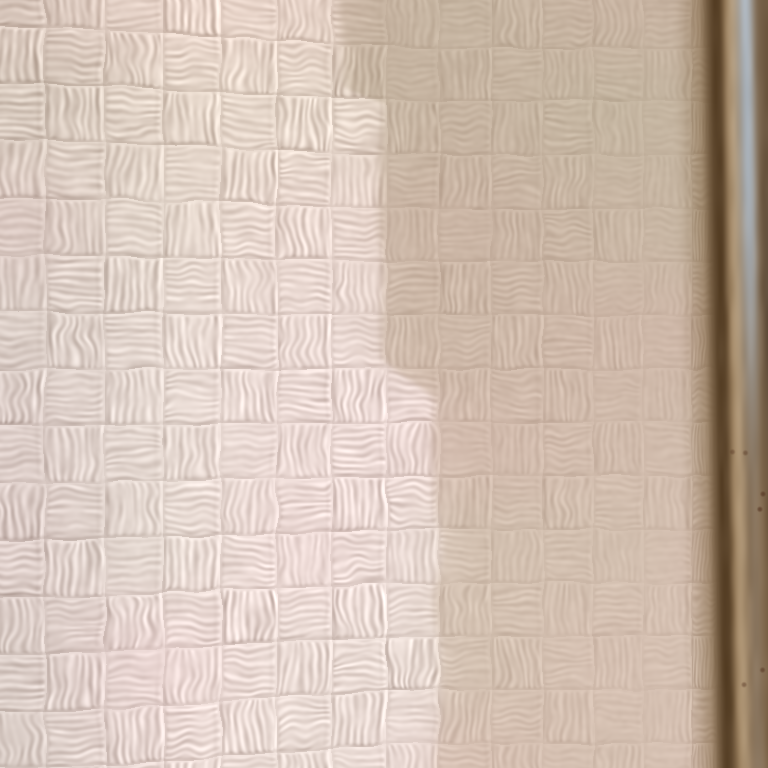
Give the GLSL for this pattern, as a three.js fragment shader.

```glsl
// Embossed basket-weave wall covering with grooved tiles, beside a rounded metal trim.
varying vec2 vUv;

const float TAU = 6.28319;
const float GROOVES = 7.0; // ridges across one tile

float hash(vec2 p) {
  return fract(sin(dot(p, vec2(127.1, 311.7))) * 43758.5);
}

float noise(vec2 p) {
  vec2 i = floor(p);
  vec2 f = fract(p);
  f = f * f * (3.0 - 2.0 * f);
  return mix(mix(hash(i), hash(i + vec2(1.0, 0.0)), f.x),
             mix(hash(i + vec2(0.0, 1.0)), hash(i + vec2(1.0)), f.x), f.y);
}

float band(float x, float center, float width) {
  float d = (x - center) / width;
  return exp(-d * d);
}

// Tile coordinates: columns narrow to the right and bunch up at the trim.
vec2 tileGrid(vec2 uv) {
  float x = uv.x - 0.0586;
  float column = 12.68 * x + 1.856 * x * x + 14.0 * max(uv.x - 0.9, 0.0);
  float rows = mix(13.45, 14.35, smoothstep(0.0, 0.6, uv.x));
  vec2 grid = vec2(column, (uv.y - 0.5195) * rows);
  vec2 wobble = vec2(noise(grid * 2.3), noise(grid * 2.3 + 31.0));
  return grid + (wobble - 0.5) * 0.08;
}

bool isUpright(vec2 cell) {
  return mod(cell.x + cell.y, 2.0) < 0.5;
}

// Broken, leaning ridges whose direction alternates like a checkerboard.
float grooves(vec2 cell, vec2 p) {
  bool upright = isUpright(cell);
  vec2 q = upright ? p : p.yx;
  float seed = hash(cell);
  vec2 offset = vec2(seed * 57.0, hash(cell + 9.0) * 83.0);
  float lean = (noise(vec2(q.x * 3.2, q.y * 0.7) + offset) - 0.5) * (q.y - 0.5) * 2.6;
  float bend = (noise(q * vec2(2.0, 3.5) + offset.yx) - 0.5) * 0.8;
  float phase = q.x * GROOVES + lean + bend + seed;
  float ridge = sin(TAU * phase);
  float streak = noise(vec2(phase * 2.1, q.y * 3.2) + offset) * 2.0 - 1.0;
  float depth = 0.2 + 1.0 * noise(q * vec2(6.0, 3.5) + offset.yx);
  vec2 inset = smoothstep(vec2(0.0), vec2(0.07), min(p, 1.0 - p));
  return (ridge * depth + streak * 0.7) * inset.x * inset.y * (upright ? 1.1 : 0.9);
}

// Uneven seams: lit rims beside upright ridges, shadow under each tile.
float seams(vec2 grid, vec2 cell, vec2 p) {
  float side = isUpright(cell) ? 1.0 : 0.45;
  float lit = max(band(p.x, 0.97, 0.04) * side, band(p.y, 0.98, 0.04) * 0.6);
  float shade = max(band(p.x, 0.03, 0.045) * side, band(p.y, 0.03, 0.045));
  shade = max(shade, band(p.x, 0.89, 0.04) * side * 0.6);
  return (lit * 0.9 - shade) * (0.35 + 1.0 * noise(grid * 4.0 + 50.0));
}

// Bright sheet on the left, stepping down to a shaded sheet on the right.
float sheetShade(vec2 uv) {
  float edge = mix(0.566, 0.497, smoothstep(0.47, 0.54, uv.y)) - 0.05 * smoothstep(0.86, 0.89, uv.y);
  edge += 0.016 * (noise(vec2(uv.y * 14.0, 4.0)) - 0.5);
  float soft = smoothstep(edge - 0.06, edge + 0.06, uv.x);
  return mix(soft, smoothstep(edge - 0.008, edge + 0.012, uv.x), 0.6);
}

vec3 wallColor(vec2 uv, float trimEdge) {
  vec2 grid = tileGrid(uv);
  vec2 cell = floor(grid);
  vec2 p = fract(grid);
  float shaded = sheetShade(uv);

  vec3 bright = mix(vec3(0.905, 0.842, 0.820), vec3(0.885, 0.820, 0.770), smoothstep(0.45, 1.0, uv.y));
  bright *= mix(0.95, 1.015, smoothstep(0.0, 0.3, uv.x));
  vec3 dim = mix(vec3(0.835, 0.752, 0.695), vec3(0.775, 0.705, 0.630), smoothstep(0.1, 0.95, uv.y));
  vec3 color = mix(bright, dim, shaded);

  // Faint pink and green tint drifting over the sheet.
  float tint = noise(uv * vec2(5.0, 7.0) + 3.0) - 0.5;
  color += tint * vec3(0.020, -0.012, 0.006);

  // Relief flattens in the shaded sheet, then returns in the narrow last column.
  float relief = mix(1.0, 0.5, shaded) * mix(1.0, 0.6, smoothstep(0.68, 0.86, uv.x));
  relief *= 0.75 + 0.5 * hash(cell + 17.0);
  relief += 0.55 * smoothstep(0.885, 0.91, uv.x);
  float height = grooves(cell, p) * 0.060 + seams(grid, cell, p) * 0.085;
  color += height * relief * vec3(0.92, 1.0, 1.04);
  color += (noise(uv * 150.0) - 0.5) * 0.016;

  // Brown shadow gathering beside the trim.
  float gap = trimEdge - uv.x;
  float shadow = 1.0 - smoothstep(0.0, 0.055, gap);
  color = mix(color, vec3(0.56, 0.46, 0.34), 0.85 * shadow);
  return mix(color, vec3(0.36, 0.27, 0.17), 0.9 * (1.0 - smoothstep(-0.002, 0.018, gap)));
}

// Rounded trim: dark edge, tan face, cool highlight, brown far side.
vec3 trimColor(vec2 uv, float trimEdge) {
  float t = (uv.x - trimEdge) / 0.072;
  vec3 color = mix(vec3(0.34, 0.25, 0.15), vec3(0.53, 0.42, 0.29), smoothstep(0.12, 0.32, t));
  color = mix(color, vec3(0.69, 0.59, 0.46), band(t, 0.38, 0.14));
  vec3 cool = mix(vec3(0.54, 0.46, 0.37), vec3(0.67, 0.70, 0.73), smoothstep(0.3, 0.8, uv.y));
  color = mix(color, cool, band(t, 0.62, 0.17));
  float farSide = smoothstep(0.68, 0.95, t) * (0.6 + 0.35 * band(uv.y, 0.6, 0.18));
  color = mix(color, vec3(0.36, 0.29, 0.22), farSide);

  // A few rust specks low on the face.
  vec2 g = uv * 52.0;
  vec2 id = floor(g);
  vec2 center = 0.3 + 0.4 * vec2(hash(id), hash(id + 5.0));
  float speck = step(0.93, hash(id + 23.0)) * (1.0 - smoothstep(0.05, 0.25, length(fract(g) - center)));
  color = mix(color, vec3(0.30, 0.17, 0.10), speck * 0.7 * band(uv.y, 0.25, 0.2));
  return color + (noise(uv * vec2(130.0, 24.0)) - 0.5) * 0.05;
}

void main() {
  float trimEdge = mix(0.943, 0.926, vUv.y);
  float onTrim = smoothstep(-0.004, 0.005, vUv.x - trimEdge);
  vec3 color = mix(wallColor(vUv, trimEdge), trimColor(vUv, trimEdge), onTrim);
  gl_FragColor = vec4(clamp(color, 0.0, 1.0), 1.0);
}
```
